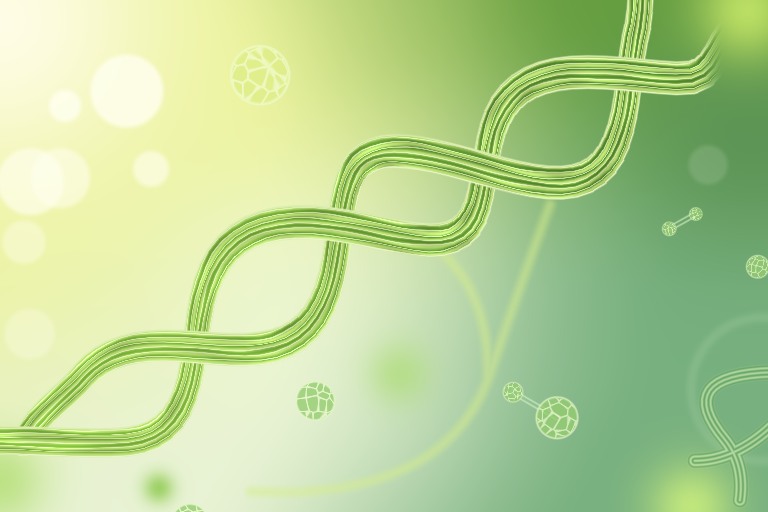
Write a Shadertoy shader that draws this background.

```glsl
// Two ribbed strands wind diagonally over a soft yellow-to-green backdrop.
// Strands are sines along a slanted axis, searched segment by segment; glows,
// discs, cellular balls and thin Bezier ribbons fill the space around them.

const float PI = 3.14159;

vec2 hash2(vec2 c) {
  return fract(sin(vec2(dot(c, vec2(127.1, 311.7)), dot(c, vec2(269.5, 183.3)))) * 43758.5);
}

float corner(vec2 i, vec2 f, vec2 o) { return dot(hash2(i + o) * 2. - 1., f - o); }

float gradientNoise(vec2 p) {
  vec2 i = floor(p), f = fract(p), u = f * f * (3. - 2. * f);
  return mix(mix(corner(i, f, vec2(0)), corner(i, f, vec2(1, 0)), u.x),
    mix(corner(i, f, vec2(0, 1)), corner(i, f, vec2(1)), u.x), u.y);
}

// Coverage of the inside of a distance field
float fill(float d, float soft) { return 1. - smoothstep(-soft, soft, d); }

vec2 toSegment(vec2 p, vec2 a, vec2 b, out float h) {
  vec2 e = b - a;
  h = clamp(dot(p - a, e) / dot(e, e), 0., 1.);
  return p - a - e * h;
}

float bezier(vec2 p, vec2 a, vec2 b, vec2 c) {
  float best = 9., h;
  vec2 last = a;
  for (int i = 1; i <= 16; i++) {
    float t = float(i) / 16.;
    vec2 next = mix(mix(a, b, t), mix(b, c, t), t);
    best = min(best, length(toSegment(p, last, next, h)));
    last = next;
  }
  return best;
}

// Strand centre line; crossings fall on whole values of t
vec2 strand(float t, float side) {
  vec3 d = t - vec3(2, 3.4, .5);
  vec2 axis = vec2(.098 + .283 * t, .141 + .18 * t);
  axis.y += dot(vec3(.059, -.027, -.014), exp(-vec3(3, 4, 8) * d * d));
  axis.x -= .05 * (1. - smoothstep(0., .4, t));
  axis += vec2(-.043, .043) * smoothstep(4.2, 4.6, t);
  return axis + side * vec2(.072, -.082) * mix(.7, 1., smoothstep(0., 1.2, t)) * sin(PI * t);
}

// Signed offset, position t and flatness of the nearest strand point
vec3 nearest(vec2 p, float side) {
  float start = side > 0. ? -.4 : -.02, stride = (4.6 - start) / 72., best = 9., h;
  vec3 hit = vec3(9, 0, 0);
  vec2 a = strand(start, side);
  for (int i = 1; i <= 72; i++) {
    float t = start + stride * float(i);
    vec2 b = strand(t, side), e = b - a, q = toSegment(p, a, b, h);
    if (dot(q, q) < best) {
      best = dot(q, q);
      hit = vec3(sqrt(best) * (e.x * q.y > e.y * q.x ? 1. : -1.), t + (h - 1.) * stride, abs(e.x) / length(e));
    }
    a = b;
  }
  return hit;
}

// Ribbed strand colour with coverage in alpha
vec4 paintStrand(vec2 p, vec3 hit, float px) {
  float width = mix(.025, .033, hit.z) * mix(.85, 1., smoothstep(0., 1.5, hit.y));
  float s = hit.x / width, n = gradientNoise(vec2(hit.y * 5., s * 2.));
  vec3 dark = mix(vec3(.47, .69, .22), vec3(.31, .53, .17), smoothstep(.2, 1.3, p.x));
  vec3 c = mix(dark, vec3(.74, .88, .46), .5 + .5 * cos(s * 15. + n * 2.5));
  c = mix(c, vec3(.94, .98, .78), .75 * smoothstep(.6, 1., cos(s * 21. + 1.2 + n * 3.)));
  c = mix(c * (1. + .25 * n), vec3(.93, .98, .78), .8 * smoothstep(.84, .95, abs(s)));
  return vec4(c, fill(abs(hit.x) - width, px) * (1. - smoothstep(1.36, 1.415, p.x)));
}

// Bright seams between scattered cells
float seams(vec2 p) {
  vec2 near = vec2(9);
  for (int k = 0; k < 9; k++) {
    vec2 o = floor(p) + vec2(k % 3, k / 3) - 1.;
    float d = length(o + hash2(o) - p);
    near = vec2(min(d, near.x), min(max(d, near.x), near.y));
  }
  return 1. - smoothstep(.04, .22, near.y - near.x);
}

void mainImage(out vec4 fragColor, in vec2 fragCoord) {
  vec2 p = fragCoord / iResolution.y;
  float px = 1. / iResolution.y, h, y = p.y - .5;

  // Backdrop
  vec3 pale = mix(vec3(.91, .95, .83), vec3(.92, .95, .6), smoothstep(-.05, .65, p.y - .3 * p.x));
  vec3 green = mix(vec3(.47, .69, .5), vec3(.4, .62, .25), smoothstep(.4, 1., p.y));
  vec3 col = mix(pale, green, smoothstep(.5, 1.35, p.x + .6 * y * y + .05 * gradientNoise(p * 4.)));

  // Glows: centre, radius, strength
  vec4 glows[8] = vec4[8](vec4(1.47, .74, .23, .75), vec4(.55, .42, .25, .6), vec4(0, .96, .32, .95),
    vec4(1.46, .98, .1, 1), vec4(1.35, .01, .085, 1), vec4(0, .06, .09, .7), vec4(.78, .27, .06, .6), vec4(.31, .047, .03, .8));
  vec3 tints[8] = vec3[8](vec3(.34, .56, .33), vec3(.93, .97, .85), vec3(1, .99, .91), vec3(.73, .87, .39),
    vec3(.75, .9, .49), vec3(.67, .86, .4), vec3(.66, .86, .42), vec3(.55, .79, .3));
  for (int i = 0; i < 8; i++) {
    vec2 q = (p - glows[i].xy) / glows[i].z;
    col = mix(col, tints[i], glows[i].w * exp(-dot(q, q)));
  }

  // Out-of-focus discs: centre, radius, strength
  vec4 discs[8] = vec4[8](vec4(.248, .822, .071, .8), vec4(.127, .793, .031, .8), vec4(.06, .645, .065, .65), vec4(.118, .652, .058, .55),
    vec4(.295, .67, .035, .6), vec4(.047, .527, .042, .4), vec4(.058, .348, .049, .3), vec4(1.383, .678, .038, .13));
  for (int i = 0; i < 8; i++)
    col = mix(col, vec3(1, 1, .94), discs[i].w * fill(length(p - discs[i].xy) - discs[i].z, .007));

  // Faint ribbons, ring and small coil
  vec2 knot = vec2(.953, .258), bend = vec2(1.416, .141);
  float ribbon = min(bezier(p, vec2(1.074, .6), vec2(1.006, .414), knot), bezier(p, knot, vec2(.86, .02), vec2(.49, .04)));
  ribbon = min(ribbon, bezier(p, vec2(.87, .5), vec2(.957, .414), knot));
  col = mix(col, vec3(.84, .93, .55), .5 * fill(ribbon - .009, .01));
  col = mix(col, vec3(.78, .9, .73), .16 * fill(abs(length(p - vec2(1.49, .24)) - .14) - .009, .009));
  float coil = min(bezier(p, vec2(1.51, .273), vec2(1.31, .268), bend), bezier(p, bend, vec2(1.455, .092), vec2(1.445, .023)));
  coil = min(coil, bezier(p, vec2(1.357, .1), vec2(1.436, .1), vec2(1.51, .17)));
  col = mix(col, mix(vec3(.4, .64, .38), vec3(.77, .9, .67), .5 + .5 * cos(coil * 750.)), .7 * fill(coil - .014, .003));

  // Cellular balls: centre and radius; two pairs share a rod
  vec3 balls[8] = vec3[8](vec3(.508, .853, .059), vec3(.616, .217, .039), vec3(1.088, .184, .042), vec3(1.002, .234, .02),
    vec3(1.307, .553, .014), vec3(1.359, .582, .013), vec3(1.48, .479, .023), vec3(.371, -.02, .037));
  for (int i = 2; i < 6; i += 2) {
    float rod = length(toSegment(p, balls[i].xy, balls[i + 1].xy, h));
    col = mix(col, vec3(.83, .95, .77), .7 * fill(abs(rod - .004) - .0015, px));
  }
  for (int i = 0; i < 8; i++) {
    vec2 q = (p - balls[i].xy) / balls[i].z;
    float r = length(q);
    if (r > 1.2) continue;
    vec3 body = i == 0 ? vec3(.87, .93, .53) : vec3(.58, .8, .44);
    float line = max(seams(q * (1.7 + .5 * r * r) + float(i) * 7.), smoothstep(.86, .98, r));
    col = mix(col, mix(body, vec3(.95, .99, .83), .85 * line), .8 * fill(r - 1., px / balls[i].z));
  }

  // The flatter strand lies on top at each crossing
  vec3 hit = nearest(p, 1.);
  vec4 a = paintStrand(p, hit, px), b = paintStrand(p, nearest(p, -1.), px);
  bool aOnTop = cos(PI * hit.y) > 0.;
  vec4 under = aOnTop ? b : a, over = aOnTop ? a : b;
  col = mix(mix(col, under.rgb, under.a), over.rgb, over.a);
  fragColor = vec4(clamp(col, 0., 1.), 1);
}
```
